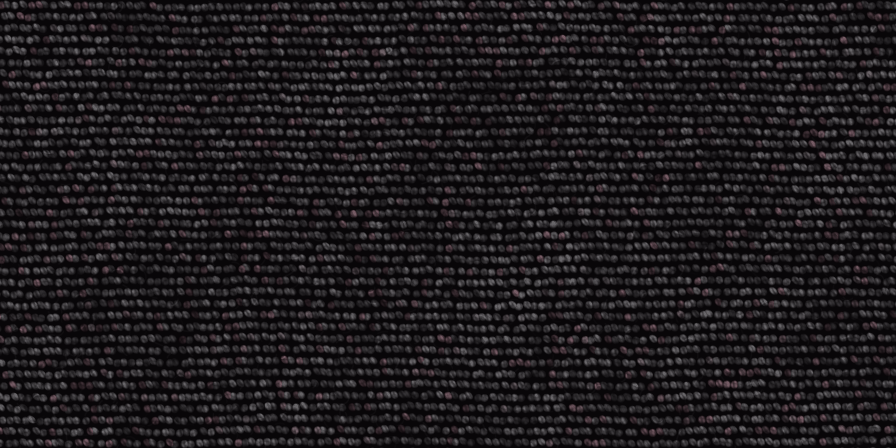
Give the GLSL for this texture, as a Shadertoy shader.

```glsl
// Dark ribbed loop-pile carpet: horizontal rows of small leaning yarn loops.
// Each loop is a shaded, jittered ellipse; cellular noise adds wool fibre,
// bent segments add stray hairs, and layered sines add broad uneven wear.

#define ROWS 39.0
#define LOOPS 118.0
#define LOOP_RADIUS vec2(0.66, 0.43)
#define LOOP_JITTER vec2(0.50, 0.20)
#define HAIR_CELLS 30.0
#define HAIR_WIDTH 0.0012
#define HAIR_GLOW 0.30
#define WEAR 0.16
#define SHADOW_COLOR vec3(0.031, 0.023, 0.031)
#define WOOL_COLOR vec3(0.375, 0.365, 0.378)
#define RED_TINT vec3(1.13, 0.90, 0.96)

const float TAU = 6.2832;

float hash(vec2 cell) {
    vec3 q = fract(cell.xyx * vec3(0.1031, 0.1030, 0.0973));
    q += dot(q, q.yzx + 33.33);
    return fract((q.x + q.y) * q.z);
}

vec2 hash2(vec2 cell) {
    return vec2(hash(cell), hash(cell + 57.3));
}

// Distance to the nearest scattered point
float cellular(vec2 p) {
    vec2 base = floor(p);
    float nearest = 2.0;
    for (int j = -1; j <= 1; j++)
    for (int i = -1; i <= 1; i++) {
        vec2 cell = base + vec2(i, j);
        nearest = min(nearest, length(cell + hash2(cell) - p));
    }
    return nearest;
}

// Yarn loops: x is brightness, y is a random value of the visible loop
vec2 loopPile(vec2 uv) {
    vec2 g = uv * vec2(LOOPS, ROWS);
    g.y += 0.10 * sin(uv.x * 11.0 + uv.y * 5.0) + 0.05 * sin(uv.x * 37.0);
    vec2 pile = vec2(0.0);
    for (int j = -1; j <= 1; j++) {
        float row = floor(g.y) + float(j);
        float x = g.x + hash(vec2(row, 7.0));
        for (int i = -1; i <= 1; i++) {
            vec2 cell = vec2(floor(x) + float(i), row);
            vec2 rnd = hash2(cell);
            vec2 d = vec2(x, g.y) - cell - 0.5 - (rnd - 0.5) * LOOP_JITTER;
            d.x += (0.75 * rnd.y - 0.15) * d.y;
            vec2 e = d / LOOP_RADIUS;
            float dome = smoothstep(0.08, 0.92, 1.0 - dot(e, e));
            float strands = 0.85 + 0.15 * sin(d.x * 11.0 + d.y * 4.0 + rnd.x * TAU);
            float topLight = 0.85 + 0.9 * d.y;
            float tone = dome * strands * topLight * (0.55 + 0.75 * hash(cell + 19.7));
            if (tone > pile.x) pile = vec2(tone, rnd.x);
        }
    }
    return pile;
}

// Short bent hairs lying loose on the pile
float strayHairs(vec2 p, float pixel) {
    vec2 g = p * HAIR_CELLS;
    float hairs = 0.0;
    for (int j = -1; j <= 1; j++)
    for (int i = -1; i <= 1; i++) {
        vec2 cell = floor(g) + vec2(i, j);
        vec2 rnd = hash2(cell + 101.0);
        vec2 d = g - cell - rnd;
        float angle = TAU * hash(cell + 211.0);
        float c = cos(angle), s = sin(angle);
        d = vec2(c * d.x + s * d.y, c * d.y - s * d.x);
        d.y += (rnd.x - 0.5) * 3.0 * d.x * d.x;
        float halfLength = 0.12 + 0.25 * rnd.y;
        d.x -= clamp(d.x, -halfLength, halfLength);
        float strand = 1.0 - smoothstep(0.0, HAIR_WIDTH + pixel, length(d) / HAIR_CELLS);
        hairs = max(hairs, strand * hash(cell + 307.0));
    }
    return hairs;
}

// Broad, mostly vertical patches of lighter and darker pile
float wear(vec2 uv) {
    float a = sin(uv.x * 23.0 + 1.8 * sin(uv.y * 7.0));
    float b = sin(uv.x * 61.0 + 2.0 * sin(uv.y * 13.0 + 1.0));
    float c = sin(uv.y * 9.0 + 2.0 * sin(uv.x * 8.0));
    return 1.0 + WEAR * (0.45 * a + 0.35 * b + 0.4 * c);
}

void mainImage(out vec4 fragColor, in vec2 fragCoord) {
    vec2 uv = fragCoord / iResolution.xy;
    vec2 p = fragCoord / iResolution.y;

    // Wool fibre, finer than the loops
    vec2 fibreCoord = uv * vec2(LOOPS * 1.5, ROWS * 2.2);
    fibreCoord.x += 0.4 * fibreCoord.y;
    float fibre = 1.25 - 0.95 * cellular(fibreCoord);

    // Combine pile, fibre, wear and hairs
    vec2 pile = loopPile(uv);
    float tone = pile.x * fibre * wear(uv);
    tone += HAIR_GLOW * strayHairs(p, 1.0 / iResolution.y) * (0.3 + pile.x);

    vec3 color = mix(SHADOW_COLOR, WOOL_COLOR, clamp(tone, 0.0, 1.1));
    color *= mix(vec3(1.0), RED_TINT, smoothstep(0.82, 0.9, pile.y));
    fragColor = vec4(color, 1.0);
}
```
